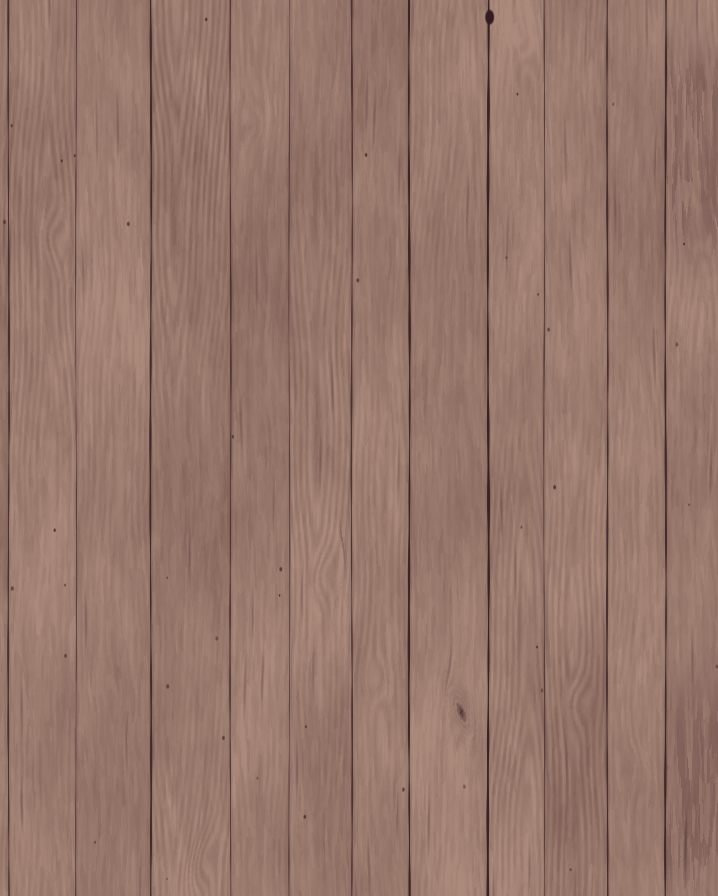
A WebGL 2 fragment shader for this texture:

```glsl
#version 300 es
precision highp float;
// Weathered wall of eleven upright brown planks with narrow dark gaps.
// Stretched cellular noise gives fibres, warped sines give growth rings
// and stains; each plank hashes its own tone, knot and ring pattern.
uniform vec2 u_resolution;
out vec4 fragColor;

const float TAU = 6.28318;

float hash(vec2 p) {
    vec3 q = fract(p.xyx * vec3(0.1031, 0.103, 0.0973));
    q += dot(q, q.yzx + 33.33);
    return fract((q.x + q.y) * q.z);
}

// Cellular noise: x = distance to the nearest point, y = its random id
vec2 cells(vec2 p) {
    vec2 base = floor(p), nearest = vec2(9.0, 0.0);
    for (int j = -1; j <= 1; j++)
        for (int i = -1; i <= 1; i++) {
            vec2 c = base + vec2(i, j);
            vec2 point = c + vec2(hash(c + 7.3), hash(c + 51.7));
            float d = distance(p, point);
            if (d < nearest.x) nearest = vec2(d, hash(c + 93.1));
        }
    return nearest;
}

// Stains: layered sines along the plank, with some abrupt edges
float stains(vec2 p, float phase) {
    float bend = sin(p.x * 45.0 + phase) + 0.5 * sin(p.x * 97.0 + p.y * 9.0);
    float band = sin(p.y * 9.0 + phase * 1.3 + bend * 0.25 + 0.8 * sin(p.y * 4.0 + phase));
    return 0.5 * sin(p.y * 5.0 + phase)
         + 0.4 * smoothstep(-0.25, 0.25, band) - 0.2
         + 0.35 * sin(p.y * 16.0 + phase * 2.7 + bend * 0.8)
         + 0.3 * sin(p.y * 33.0 - phase * 1.9 + bend * 1.4) * sin(p.x * 60.0 + phase)
         + 0.25 * sin(p.x * 19.0 + 2.0 * sin(p.y * 5.0 + 1.0));
}

void main() {
    // Units of canvas width, origin at the lower left
    vec2 p = gl_FragCoord.xy / u_resolution.x;
    float pixel = 1.0 / u_resolution.x;
    float top = u_resolution.y / u_resolution.x;

    // Gap positions and depths; planks vary in width
    float gapX[13] = float[](-0.073, 0.012, 0.106, 0.210, 0.321, 0.403, 0.490,
                             0.570, 0.680, 0.758, 0.846, 0.927, 1.012);
    float gapDepth[13] = float[](0.8, 0.75, 0.5, 0.85, 0.65, 0.5, 0.7,
                                 0.95, 1.05, 0.55, 0.8, 0.85, 0.8);
    float plank = 0.0, left = 0.0, right = 1.0, gap = 0.0, shade = 0.0, lip = 0.0;
    for (int i = 0; i < 13; i++) {
        float n = float(i);
        float d = p.x - gapX[i] - 0.0006 * sin(p.y * 8.0 + n * 2.1);
        float wear = 0.8 + 0.2 * sin(p.y * 13.0 + n * 4.0) + 0.2 * sin(p.y * 57.0 + n);
        float halfWidth = 0.0016 * gapDepth[i] * wear;
        float line = 1.0 - smoothstep(halfWidth - pixel * 0.6, halfWidth + pixel * 0.6, abs(d));
        gap = max(gap, line * min(1.0, 0.25 + 0.75 * gapDepth[i]));
        shade += gapDepth[i] * exp(-abs(d) * 380.0);
        lip += gapDepth[i] * exp(-pow((d - 0.005) * 600.0, 2.0));
        if (d > 0.0 && i < 12) {
            plank = n;
            left = gapX[i];
            right = gapX[i + 1];
        }
    }
    float seed = hash(vec2(plank, 4.7)), phase = seed * 40.0;

    // One knot per plank, faint on many, pushes the grain aside
    vec2 knot = vec2(mix(left, right, 0.25 + 0.5 * hash(vec2(plank, 17.0))),
                     top * hash(vec2(plank, 29.0)));
    float knotty = smoothstep(0.25, 0.8, hash(vec2(plank, 83.0)));
    vec2 toKnot = (p - knot) * vec2(1.0, 0.65);
    toKnot.y += toKnot.x * (seed - 0.5) * 1.6;
    float knotR = length(toKnot) + 0.001 * sin(p.x * 900.0) * sin(p.y * 700.0);
    float swell = exp(-knotR * knotR * 1800.0);
    vec2 g = p;
    g.x += 0.0022 * sin(p.y * 9.0 + phase) + 0.0008 * sin(p.y * 27.0 + phase * 2.0);
    g.x -= toKnot.x * swell * 0.65;

    // Arched growth rings about a drifting centre line
    float across = g.x - mix(left, right, 0.3 + 0.4 * seed);
    float arch = sqrt(across * across + 0.00006) * 125.0;
    float rings = sin(TAU * (arch + p.y * (seed - 0.5) * 16.0
                + 0.35 * sin(p.y * 19.0 + phase) + swell * 1.5));
    float ringAmount = 0.08 + 0.14 * hash(vec2(plank, 61.0));
    ringAmount *= 0.7 + 0.5 * sin(p.y * 5.0 + phase * 3.0);

    // Long fibres, fine fibres, short pores and dark splits
    vec2 fibre = cells(vec2(g.x * 130.0, g.y * 6.0) + plank * 13.0);
    vec2 fine = cells(vec2(g.x * 270.0, g.y * 24.0) + plank * 31.0);
    vec2 pore = cells(vec2(g.x * 190.0, g.y * 50.0) + plank * 7.0);
    float split = step(0.95, fibre.y) * (1.0 - smoothstep(0.0, 0.4, fibre.x));

    float tone = 0.59 + 0.38 * stains(p, phase) + 0.25 * (seed - 0.5);
    tone += ringAmount * rings * 1.3 + 0.28 * (fibre.y - 0.5) + 0.4 * (fine.y - 0.5);
    tone += 0.24 * (pore.y - 0.5) + 0.15 * (fibre.x - 0.45) - 0.4 * swell * knotty;
    tone = clamp(tone, -0.7, 1.35);
    vec3 colour = mix(vec3(0.55, 0.42, 0.38), vec3(0.64, 0.51, 0.46), tone);

    // Dark marks: streaks, splits, knot hearts with rings, and small nicks
    vec3 umber = vec3(0.33, 0.22, 0.22), black = vec3(0.20, 0.11, 0.12);
    float streak = step(10.5, plank) * smoothstep(0.1, 0.9, sin(p.y * 7.0 + 0.6));
    streak *= smoothstep(0.3, 0.9, fine.y * 0.6 + fibre.y * 0.6);
    colour = mix(colour, umber, split * 0.35 + streak * 0.4);
    float heart = 1.0 - smoothstep(0.001, 0.008, knotR);
    float halo = exp(-knotR * 90.0) * (0.5 + 0.5 * sin(knotR * 1300.0));
    colour = mix(colour, umber, (heart * 0.7 + halo * 0.35) * knotty);
    vec2 nick = cells(p * vec2(31.0, 21.0) + 5.0);
    float nickSize = 0.03 + 0.05 * fract(nick.y * 71.0);
    float nickMask = step(0.955, nick.y) * (1.0 - smoothstep(nickSize * 0.3, nickSize + 0.02, nick.x));
    colour = mix(colour, black, nickMask * (0.35 + 0.4 * fract(nick.y * 171.0)));

    // Gaps with shaded edges, a pale lip, and one hole near the top
    colour *= 1.0 - 0.15 * min(shade, 1.2);
    colour += 0.022 * lip;
    colour = mix(colour, black, gap * 0.92);
    float hole = length((p - vec2(0.682, top - 0.024)) * vec2(1.0, 0.6));
    colour = mix(colour, black, 1.0 - smoothstep(0.006 - pixel, 0.006 + pixel, hole));
    fragColor = vec4(colour, 1.0);
}
```
